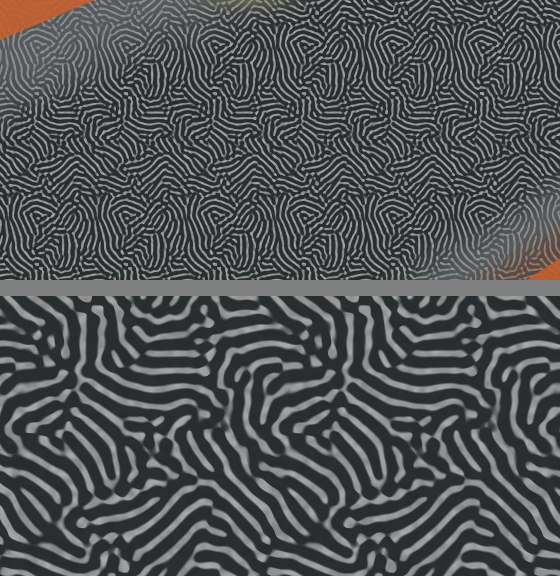
Top: the whole. Bottom: its middle third, enlarged.
This pattern is drawn by a Shadertoy shader. Its source:

```glsl
// Labyrinth of thin pale worm-like lines on charcoal, with hazy bands and orange corners.

// Lengths are in canvas heights unless stated otherwise
const float CELL = 0.0265;              // size of one wave-kernel cell
const float WAVELENGTH = 0.0208;        // distance between neighbouring lines
const float KERNEL_WIDTH = 0.72;        // gaussian sigma, in cells
const float LINE_RADIUS = 0.0037;       // half the width of a line
const float EDGE_SOFTNESS = 0.0012;     // half the width of a line's edge
const float END_GAP = 0.6;              // how strongly lines break at defects
const vec2 TILE_CELLS = vec2(12.0, 23.0); // cells in one repeat of the pattern
const vec2 FLOW_GRID = vec2(4.0, 9.0);    // direction samples in one repeat

const vec3 CHARCOAL = vec3(0.165, 0.178, 0.188);
const vec3 PALE_LINE = vec3(0.612, 0.624, 0.620);
const vec3 HAZE = vec3(0.49, 0.51, 0.52);
const vec3 WARM_HAZE = vec3(0.54, 0.38, 0.30);
const vec3 GLOW = vec3(0.56, 0.55, 0.38);
const vec3 ORANGE = vec3(0.765, 0.375, 0.185);
const float HAZE_AMOUNT = 0.52;
const float ORANGE_AMOUNT = 0.90;
const float TAU = 6.2831853;

vec2 hash2(vec2 p) {
    vec2 s = vec2(dot(p, vec2(127.1, 311.7)), dot(p, vec2(269.5, 183.3)));
    return fract(sin(s) * 43758.5453);
}

// Smooth two-channel noise that repeats after the given period
vec2 noise2(vec2 p, vec2 period) {
    vec2 i = floor(p), f = fract(p);
    f = f * f * (3.0 - 2.0 * f);
    vec2 a = hash2(mod(i, period) + 51.0);
    vec2 b = hash2(mod(i + vec2(1.0, 0.0), period) + 51.0);
    vec2 c = hash2(mod(i + vec2(0.0, 1.0), period) + 51.0);
    vec2 d = hash2(mod(i + 1.0, period) + 51.0);
    return mix(mix(a, b, f.x), mix(c, d, f.x), f.y);
}

// Unit vector across the lines, turning smoothly over the tile
vec2 waveDirection(vec2 cellPos) {
    vec2 v = noise2(cellPos / TILE_CELLS * FLOW_GRID, FLOW_GRID) - 0.5;
    return v / (length(v) + 1e-4);
}

// Distance to the nearest line centre, from the phase of summed wave packets
float lineDistance(vec2 p) {
    vec2 q = p / CELL;
    vec2 home = floor(q);

    // Packets around this point: centre, wave vector and random phase
    vec4 packet[49];
    float phase[49];
    for (int k = 0; k < 49; k++) {
        vec2 cell = home + vec2(k % 7 - 3, k / 7 - 3);
        vec2 id = mod(cell, TILE_CELLS);
        vec2 center = cell + 0.1 + 0.8 * hash2(id);
        packet[k] = vec4(center, waveDirection(center) * TAU * CELL / WAVELENGTH);
        phase[k] = TAU * hash2(id + 17.0).x;
    }

    float falloff = 0.5 / (KERNEL_WIDTH * KERNEL_WIDTH);
    float cutoff = exp(-4.0 * falloff);
    vec2 sum = vec2(0.0);
    for (int y = 1; y < 6; y++) {
        for (int x = 1; x < 6; x++) {
            vec4 own = packet[y * 7 + x];
            vec2 d = q - own.xy;
            float weight = exp(-falloff * dot(d, d)) - cutoff;
            if (weight <= 0.0) continue;

            // Align each packet with its neighbours so lines run on
            vec2 aligned = vec2(0.0);
            for (int n = 0; n < 9; n++) {
                int j = (y + n / 3 - 1) * 7 + x + n % 3 - 1;
                vec2 gap = own.xy - packet[j].xy;
                vec2 wave = 0.5 * (own.zw + packet[j].zw);
                float a = dot(gap, wave) + phase[j];
                aligned += exp(-0.5 * dot(gap, gap)) * vec2(cos(a), sin(a));
            }
            aligned /= length(aligned) + 1e-4;
            float turn = dot(d, own.zw);
            vec2 e = vec2(cos(turn), sin(turn));
            sum += weight * vec2(e.x * aligned.x - e.y * aligned.y,
                                 e.x * aligned.y + e.y * aligned.x);
        }
    }
    float wave = sum.x / sqrt(dot(sum, sum) + END_GAP * END_GAP);
    return acos(wave) * WAVELENGTH / TAU;
}

// Signed distance past a line through a point with a unit normal
float pastLine(vec2 p, vec2 point, vec2 normal) {
    return dot(p - point, normal);
}

void mainImage(out vec4 fragColor, in vec2 fragCoord) {
    float pixel = 1.0 / iResolution.y;
    vec2 p = fragCoord * pixel;
    float right = iResolution.x * pixel;

    // Lines with a mottled, brushed tone
    float soft = EDGE_SOFTNESS + 0.3 * pixel;
    float line = 1.0 - smoothstep(LINE_RADIUS - soft, LINE_RADIUS + soft, lineDistance(p));
    float grain = noise2(p * 130.0, vec2(512.0)).x;
    vec3 col = mix(CHARCOAL * (0.95 + 0.1 * grain), PALE_LINE * (0.84 + 0.24 * grain), line);

    // Haze bands, warming towards the lower corner
    float upper = pastLine(p, vec2(0.0, 0.857), vec2(-0.389, 0.921));
    float lower = pastLine(p, vec2(right - 0.594, 0.0), vec2(0.547, -0.838));
    float cloud = noise2(p * 7.0, vec2(64.0)).y - 0.5;
    float upperHaze = smoothstep(-0.36, -0.08, upper + 0.06 * cloud);
    float lowerHaze = smoothstep(-0.06, 0.13, lower + 0.05 * cloud);
    vec3 hazeColor = mix(HAZE, WARM_HAZE, smoothstep(0.10, 0.24, lower));
    col = mix(col, hazeColor, HAZE_AMOUNT * max(upperHaze, lowerHaze));

    // Faint yellow glow on the top edge
    vec2 g = (p - vec2(0.88, 1.0)) / vec2(0.13, 0.035);
    col = mix(col, GLOW, 0.4 * exp(-dot(g, g)));

    // Orange corners
    float corner = max(smoothstep(-pixel, pixel, upper),
                       smoothstep(-pixel, pixel, lower - 0.26));
    fragColor = vec4(mix(col, ORANGE, ORANGE_AMOUNT * corner), 1.0);
}
```
